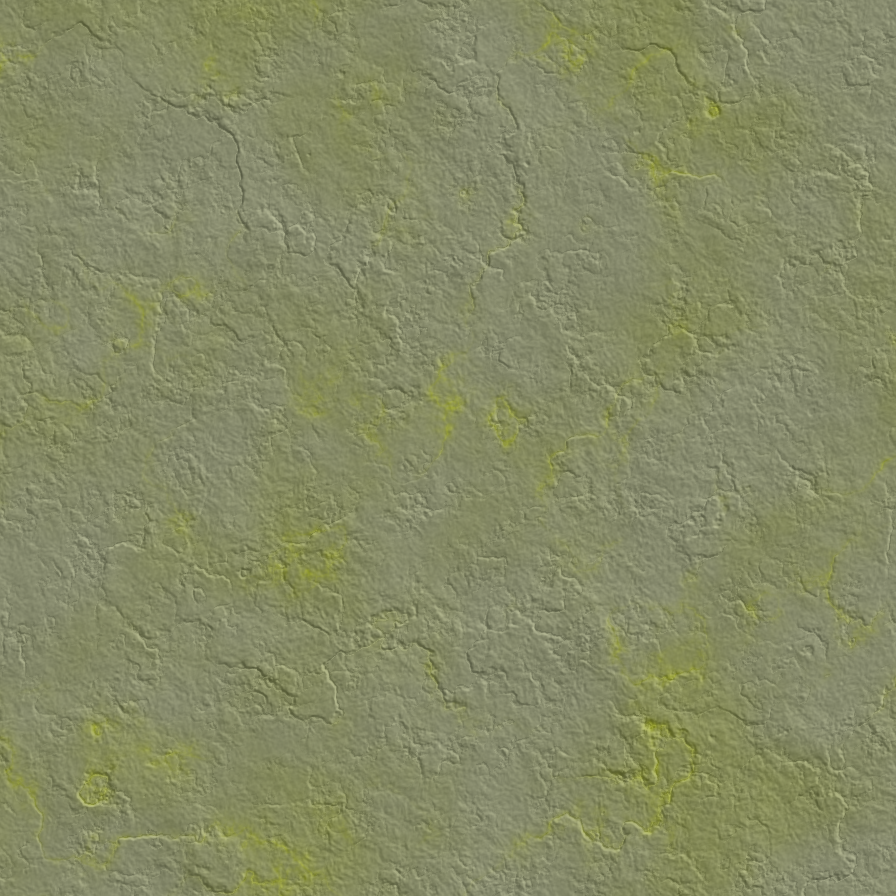
This texture is drawn by a Shadertoy shader. Its source:

```glsl
// Weathered slate with flaking ledges and yellow-green moss in its cracks.
// Noise contours cut sharp ledges into a height field, which is lit by a
// directional difference; moss follows the largest contours in patches.

vec2 hashGradient(vec2 cell) {
    vec3 q = fract(cell.xyx * vec3(0.1031, 0.1030, 0.0973));
    q += dot(q, q.yzx + 33.33);
    return fract((q.xx + q.yz) * q.zy) * 2.0 - 1.0;
}

float noise(vec2 p) {
    vec2 i = floor(p), f = p - i;
    vec2 u = f * f * f * (f * (f * 6.0 - 15.0) + 10.0);
    float a = dot(hashGradient(i), f);
    float b = dot(hashGradient(i + vec2(1, 0)), f - vec2(1, 0));
    float c = dot(hashGradient(i + vec2(0, 1)), f - vec2(0, 1));
    float d = dot(hashGradient(i + vec2(1, 1)), f - vec2(1, 1));
    return 1.3 * mix(mix(a, b, u.x), mix(c, d, u.x), u.y);
}

float fbm(vec2 p, int octaves) {
    float sum = 0.0, gain = 0.6;
    for (int i = 0; i < octaves; i++) {
        sum += gain * noise(p);
        p = mat2(1.6, 1.2, -1.2, 1.6) * p + 17.3;
        gain *= 0.5;
    }
    return sum;
}

// Contour levels of the main rock plates; whole numbers are plate edges
float plateLevel(vec2 p) {
    return fbm(p * 3.8 + 41.0, 7) * 3.0 + 0.15;
}

// Steep rise at each whole level, then a gentle fall, with a groove at its foot
float ledge(float level, float width) {
    float f = fract(level);
    float groove = smoothstep(width, 0.0, abs(f - 0.5 * width));
    return smoothstep(0.0, width, f) - f - 0.4 * groove;
}

// Breaks ledges into separate runs
float broken(vec2 p) {
    return smoothstep(-0.15, 0.4, noise(p));
}

float height(vec2 p) {
    float h = 0.15 * ledge(plateLevel(p), 0.07) * broken(p * 6.0 + 3.0);
    h += 0.14 * ledge(fbm(p * 9.0 + 90.0, 6) * 2.2, 0.14) * broken(p * 9.0 + 60.0);
    h += 0.13 * ledge(fbm(p * 20.0 + 130.0, 5) * 2.0, 0.25) * broken(p * 15.0 + 25.0);
    h += 0.10 * ledge(fbm(p * 38.0 + 170.0, 4) * 1.7, 0.36) * broken(p * 22.0 + 85.0);
    // Crinkled grain on a turned, warped lattice, calmer on the smooth plates
    float rough = 0.55 + 0.45 * smoothstep(-0.3, 0.3, noise(p * 5.0 + 77.0));
    vec2 q = mat2(0.8, 0.6, -0.6, 0.8) * p;
    q += 0.006 * vec2(noise(p * 42.0 + 5.0), noise(p * 42.0 + 55.0));
    float grain = 0.12 * fbm(q * 55.0 + 200.0, 4) + 0.045 * noise(q * 185.0 + 9.0);
    return h + rough * grain;
}

void mainImage(out vec4 fragColor, in vec2 fragCoord) {
    vec2 p = fragCoord / iResolution.y;

    // Relief lit from the upper right
    vec2 toLight = normalize(vec2(0.65, 0.75)) * 0.0011;
    float relief = height(p - toLight) - height(p + toLight);
    relief = 0.19 * tanh(relief * 9.5);

    // Stone tint drifts between grey and olive in ragged mottles
    float drift = fbm(p * 4.5 + 300.0, 7);
    vec3 stone = vec3(0.526, 0.541, 0.428);
    vec3 olive = vec3(0.511, 0.532, 0.352);
    vec3 color = mix(stone, olive, smoothstep(-0.25, 0.45, drift));
    color += 0.03 * fbm(p * 10.0 + 350.0, 6);

    // Moss gathers along plate edges where the patch mask allows it
    float f = fract(plateLevel(p));
    float edge = min(f, 1.0 - f);
    float patches = smoothstep(-0.15, 0.45, fbm(p * 5.0 + 400.0, 6) + 0.2 * drift);
    float speckle = clamp(0.75 + 1.3 * fbm(p * 45.0 + 450.0, 4), 0.0, 1.6);
    float moss = patches * speckle * (0.28 * exp(-edge * 7.0) + 0.42 * exp(-edge * 24.0));
    moss += 0.07 * speckle * smoothstep(0.1, 0.5, drift);
    color = mix(color, vec3(0.62, 0.66, 0.15), clamp(moss, 0.0, 0.75));

    // Fine mineral grain and relief shading
    vec2 turned = mat2(0.9, -0.436, 0.436, 0.9) * p;
    float mineral = 0.034 * noise(turned * 245.0);
    color += (relief + mineral) * vec3(1.0, 1.0, 0.88);
    fragColor = vec4(clamp(color, 0.0, 1.0), 1.0);
}
```
